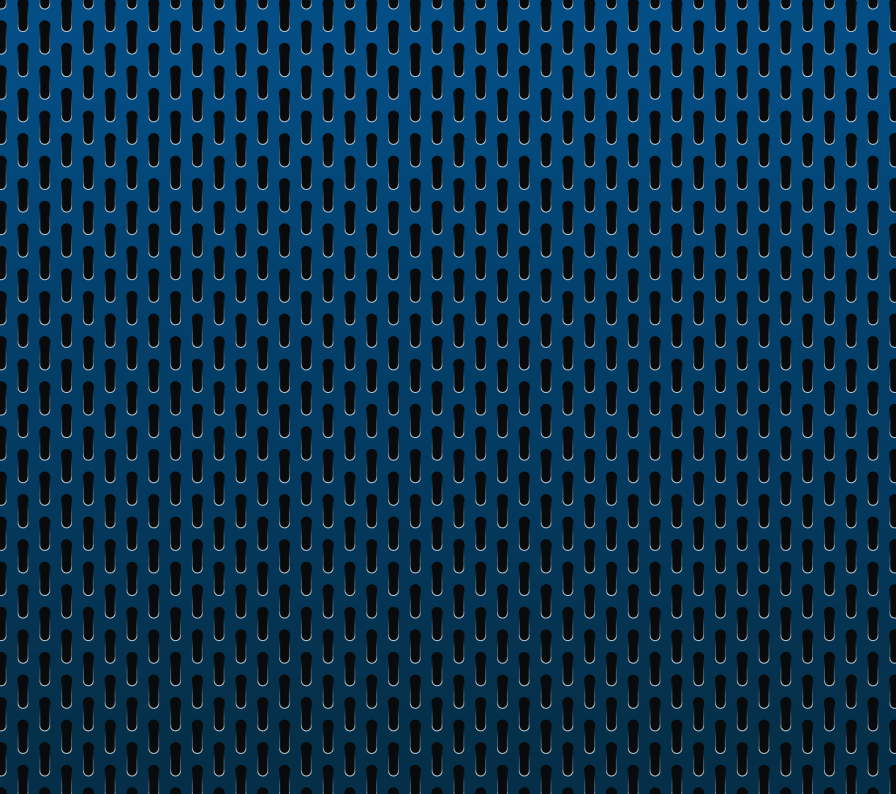
Write a WebGL 2 fragment shader that draws this pattern.

```glsl
#version 300 es
precision highp float;
// Blue metal sheet perforated with staggered upright slots, lit from above.

uniform vec2 u_resolution;
out vec4 fragColor;

// Lengths are in units of the column pitch.
const float COLUMNS = 41.11;
const float ROW_PITCH = 2.07;
const vec2 FIRST_SLOT = vec2(1.055, 0.687);
const float SLOT_HALF_HEIGHT = 0.785;
const float SLOT_RADIUS = 0.25;
const float RIM_WIDTH = 0.048;

const vec3 SHEET_TOP = vec3(0.010, 0.305, 0.520);
const vec3 SHEET_MIDDLE = vec3(0.012, 0.245, 0.410);
const vec3 SHEET_BOTTOM = vec3(0.020, 0.185, 0.285);
const vec3 HOLE = vec3(0.036, 0.038, 0.045);
const vec3 RIM_SIDE = vec3(0.26, 0.36, 0.43);
const vec3 RIM_BOTTOM = vec3(0.72, 0.77, 0.80);

// Signed distance to an upright capsule centred on the origin.
float capsule(vec2 p, float halfHeight, float radius) {
    p.y -= clamp(p.y, radius - halfHeight, halfHeight - radius);
    return length(p) - radius;
}

// Pixel coverage of a shape from its signed distance.
float coverage(float dist, float pixel) {
    return clamp(0.5 - dist / pixel, 0.0, 1.0);
}

// Position relative to the nearest slot; odd columns shift by half a row.
vec2 slotCell(vec2 p) {
    p -= FIRST_SLOT;
    float column = floor(p.x + 0.5);
    p.x -= column;
    p.y += 0.5 * ROW_PITCH * mod(column, 2.0);
    p.y -= ROW_PITCH * floor(p.y / ROW_PITCH + 0.5);
    return p;
}

// Painted sheet, darkening from top (0) to bottom (1).
vec3 sheetColor(float depth) {
    vec3 upper = mix(SHEET_TOP, SHEET_MIDDLE, smoothstep(0.0, 0.5, depth));
    return mix(upper, SHEET_BOTTOM, smoothstep(0.4, 1.0, depth));
}

// Rim light, strongest along the lower curve.
vec3 rimColor(vec3 sheet, float y) {
    vec3 side = mix(sheet * 0.55, RIM_SIDE, smoothstep(-0.40, 0.25, y));
    return mix(side, RIM_BOTTOM, smoothstep(0.38, 0.70, y));
}

void main() {
    float pixel = COLUMNS / u_resolution.x;
    vec2 fromTop = vec2(gl_FragCoord.x, u_resolution.y - gl_FragCoord.y);
    vec2 cell = slotCell(fromTop * pixel);

    vec3 color = sheetColor(fromTop.y / u_resolution.y);

    // Lit rim around the slot
    float outer = capsule(cell, SLOT_HALF_HEIGHT, SLOT_RADIUS);
    color = mix(color, rimColor(color, cell.y), coverage(outer, pixel));

    // Dark opening, with a full-width shadowed head
    float inner = capsule(cell, SLOT_HALF_HEIGHT - RIM_WIDTH, SLOT_RADIUS - RIM_WIDTH);
    vec2 headCenter = vec2(0.0, SLOT_RADIUS - SLOT_HALF_HEIGHT);
    float head = length(cell - headCenter) - SLOT_RADIUS;
    color = mix(color, HOLE, coverage(min(inner, head), pixel));

    fragColor = vec4(color, 1.0);
}
```
